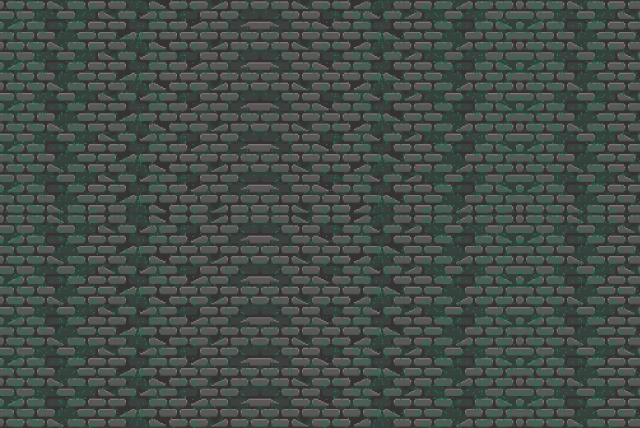
This texture is drawn by a Shadertoy shader. Its source:

```glsl
// A mossy pixel-art brick wall: one panel of running-bond courses, flipped left-right
// side by side and stacked twice. Each texel is classed as gap, recess or stone;
// stone is lit where it meets open space, and hashed moss grows over everything.

const float TEXELS_DOWN = 336.0;   // texels over the canvas height
const float PANEL_WIDTH = 204.0;   // texels between mirror axes
const float PANEL_HEIGHT = 168.0;  // 21 courses
const vec2  CELL = vec2(16.0, 8.0); // brick plus joint, in texels
const float CYCLE = 4.0;           // courses before the damage repeats
const float HALF_BRICK = 7.0;
const int   SAMPLES = 3;           // antialiasing grid per axis

const vec3 MORTAR    = vec3(0.205, 0.198, 0.198);
const vec3 RECESS    = vec3(0.235, 0.250, 0.243);
const vec3 FACE      = vec3(0.355, 0.345, 0.343);
const vec3 HIGHLIGHT = vec3(0.490, 0.462, 0.455);
const vec3 DAMP_FACE = vec3(0.290, 0.370, 0.330);
const vec3 DAMP_GAP  = vec3(0.205, 0.260, 0.237);
const vec3 MOSS      = vec3(0.130, 0.440, 0.310);

// Damaged bricks as (course in cycle, bricks from the mirror axis)
const int DAMAGED = 8;
const vec2 LOST[DAMAGED] = vec2[](vec2(0, 6), vec2(1, 0.5), vec2(1, 3.5), vec2(1, 10.5),
                                  vec2(3, 9.5), vec2(1, 8.5), vec2(2, 10), vec2(2, 6));
const vec2 CHIPPED[DAMAGED] = vec2[](vec2(0, 5), vec2(0, 10), vec2(0, 2), vec2(1, 5.5),
                                     vec2(1, 7.5), vec2(2, 3), vec2(3, 6.5), vec2(2, 12));

float hash(vec2 p) {
    vec3 q = fract(vec3(p.xyx) * 0.1031);
    q += dot(q, q.yzx + 33.33);
    return fract((q.x + q.y) * q.z);
}

// Value noise that wraps vertically after the given number of cells
float wrapNoise(vec2 p, float wrap) {
    vec2 i = floor(p), f = fract(p);
    f = f * f * (3.0 - 2.0 * f);
    float y0 = mod(i.y, wrap), y1 = mod(i.y + 1.0, wrap);
    return mix(mix(hash(vec2(i.x, y0)), hash(vec2(i.x + 1.0, y0)), f.x),
               mix(hash(vec2(i.x, y1)), hash(vec2(i.x + 1.0, y1)), f.x), f.y);
}

bool listed(vec2 list[DAMAGED], vec2 brick) {
    for (int i = 0; i < DAMAGED; i++)
        if (distance(list[i], brick) < 0.1) return true;
    return false;
}

// 0 = gap, 0.5 = recess left by a lost brick, 1 = stone.
// p.x is the distance from the mirror axis, p.y runs downwards.
float stone(vec2 p) {
    float course = mod(floor(p.y / CELL.y), CYCLE);
    float y = mod(p.y, CELL.y);
    if (y < 1.0 || y > 6.0) return 0.0;

    // Stepped mound over the axis
    if (course == 2.0 && abs(p.x) < 1.5 * CELL.x) {
        float halfWidth = y < 5.0 ? 7.0 + 2.0 * y : 8.0;
        if (abs(p.x) < halfWidth) return 1.0;
        return abs(p.x) > 9.0 && abs(p.x) < 23.0 ? 0.5 : 0.0;
    }

    float stagger = 0.5 * mod(course, 2.0);
    float column = floor(p.x / CELL.x + 0.5 - stagger) + stagger;
    vec2 brick = vec2(course, column);
    float x = p.x - column * CELL.x;
    bool corner = abs(x) > HALF_BRICK - 1.0 && (y == 1.0 || y == 6.0);
    if (abs(x) > HALF_BRICK || corner) return 0.0;
    if (listed(LOST, brick)) return 0.5;

    // Stair-shaped break across one upper corner
    if (listed(CHIPPED, brick)) {
        float side = hash(brick + 7.0) < 0.5 ? -1.0 : 1.0;
        if (side * x + 2.0 * (3.5 - y) > 1.0 + 2.0 * hash(brick + 3.0)) return 0.0;
    }
    return 1.0;
}

vec3 wall(vec2 texel) {
    // Fold into the mirrored, stacked panel
    float x = floor(texel.x) + 0.5;
    float d = abs(mod(x, 2.0 * PANEL_WIDTH) - PANEL_WIDTH);
    float y = mod(mod(floor(texel.y), PANEL_HEIGHT), CYCLE * CELL.y);
    vec2 p = vec2(d, y);

    // Material and lit rim
    float kind = stone(p);
    bool solid = kind > 0.75;
    bool openTop = stone(p - vec2(0, 1)) < 0.75;
    bool openSide = min(stone(p - vec2(1, 0)), stone(p + vec2(1, 0))) < 0.75;
    bool openBelow = stone(p + vec2(0, 1)) < 0.75;
    bool lit = solid && (openTop || (openSide && mod(y, CELL.y) < 4.0));
    vec3 color = solid ? (lit ? HIGHLIGHT : FACE) : (kind > 0.25 ? RECESS : MORTAR);
    if (solid && openBelow) color *= 0.92;

    // Damp patches, denser away from the axis and in one band
    float u = d / CELL.x;
    float growth = 0.3 + 0.6 * smoothstep(2.0, 11.0, u) + 0.35 * exp(-pow(u - 5.6, 2.0));
    float patchy = wrapNoise(p / vec2(5.0, 4.0), CYCLE * CELL.y / 4.0);
    float damp = smoothstep(0.75, 0.95, patchy + 0.4 * growth);
    color = mix(color, solid ? DAMP_FACE : DAMP_GAP, damp * (lit ? 0.3 : 0.9));

    // Moss specks, thickest along brick edges
    float edge = solid && (openTop || openBelow || openSide) ? 2.0 : 1.0;
    float speck = growth * edge * (kind > 0.25 ? 0.10 : 0.035) * (0.4 + 1.2 * patchy);
    return hash(p + 51.0) < speck ? MOSS : color;
}

void mainImage(out vec4 fragColor, in vec2 fragCoord) {
    float scale = TEXELS_DOWN / iResolution.y;
    vec3 sum = vec3(0.0);
    for (int j = 0; j < SAMPLES; j++)
        for (int i = 0; i < SAMPLES; i++) {
            vec2 q = fragCoord - 0.5 + (vec2(i, j) + 0.5) / float(SAMPLES);
            sum += wall(vec2(q.x, iResolution.y - q.y) * scale);
        }
    fragColor = vec4(sum / float(SAMPLES * SAMPLES), 1.0);
}
```
